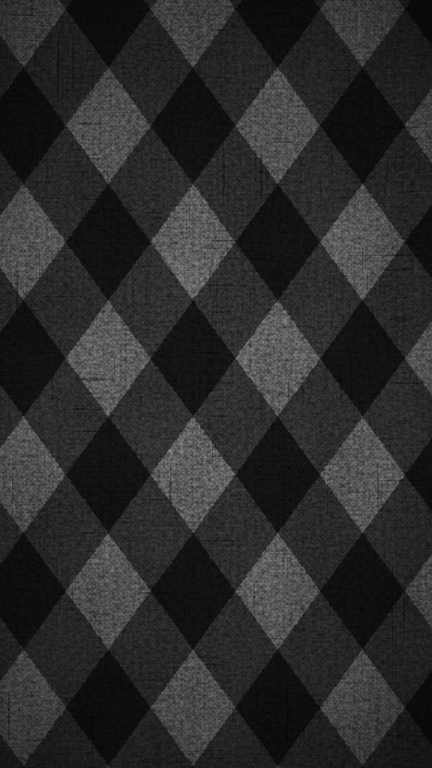
Reproduce this pattern procedurally as a Shadertoy shader.

```glsl
// Charcoal argyle cloth: staggered light and dark diamonds on woven fabric with a vignette.

// Layout, in units of the canvas width
const vec2  DIAMOND = vec2(0.1962, 0.2694);   // full width and height of a diamond
const vec2  ANCHOR  = vec2(0.4468, 1.2176);   // centre of one light diamond
const float EDGE_SOFTNESS = 0.012;            // in diamond units
const float EDGE_WOBBLE   = 0.020;

// Grey levels
const float DARK  = 0.076;
const float MID   = 0.188;
const float LIGHT = 0.385;

// Cloth
const float THREADS       = 180.0;            // threads across the canvas
const float WEAVE_DEPTH   = 0.10;
const float SLUB_DEPTH    = 0.38;
const float STREAK_DEPTH  = 0.16;
const float FLAW_DEPTH    = 0.40;
const float BLOTCH_DEPTH  = 0.14;
const vec2  VIGNETTE      = vec2(0.20, 0.36); // darkening at the side and top edges

const float PI = 3.14159;

// Random gradient direction for a lattice point
vec2 hashGradient(vec2 cell) {
    vec3 h = fract(cell.xyx * vec3(0.1031, 0.1030, 0.0973));
    h += dot(h, h.yzx + 33.33);
    float angle = 2.0 * PI * fract((h.x + h.y) * h.z);
    return vec2(cos(angle), sin(angle));
}

// Gradient noise, roughly -0.7 to 0.7
float gradientNoise(vec2 p) {
    vec2 i = floor(p), f = fract(p);
    vec2 u = f * f * f * (f * (f * 6.0 - 15.0) + 10.0);
    vec2 e = vec2(1.0, 0.0);
    float a = dot(hashGradient(i), f);
    float b = dot(hashGradient(i + e.xy), f - e.xy);
    float c = dot(hashGradient(i + e.yx), f - e.yx);
    float d = dot(hashGradient(i + e.xx), f - e.xx);
    return mix(mix(a, b, u.x), mix(c, d, u.x), u.y);
}

// Coverage of unit-wide stripes centred on even numbers
float stripe(float x, float blur) {
    float inside = 0.5 - abs(mod(x + 1.0, 2.0) - 1.0);
    return smoothstep(-blur, blur, inside);
}

// Two sets of diagonal stripes overlap into dark, mid and light diamonds
float argyle(vec2 uv, float pixel) {
    vec2 g = (uv - ANCHOR) / DIAMOND;
    float blur = max(EDGE_SOFTNESS, 0.6 * pixel * (1.0 / DIAMOND.x + 1.0 / DIAMOND.y));
    vec2 wobble = EDGE_WOBBLE * vec2(gradientNoise(uv * 130.0), gradientNoise(uv * 130.0 + 57.0));
    float layers = stripe(g.x + g.y + wobble.x, blur) + stripe(g.x - g.y + wobble.y, blur);
    return mix(DARK, MID, min(layers, 1.0)) + (LIGHT - MID) * max(layers - 1.0, 0.0);
}

// Brightness factor of the woven surface, around 1
float cloth(vec2 uv) {
    // Over-under weave, bent by uneven yarn
    vec2 bend = vec2(gradientNoise(uv * 24.0), gradientNoise(uv * 24.0 + 31.0));
    vec2 t = PI * (uv * THREADS + 0.9 * bend);
    float weave = sin(t.x) * sin(t.y);

    // Short thick and thin parts of weft and warp
    float slub = gradientNoise(uv * vec2(75.0, 170.0))
               + 0.8 * gradientNoise(uv * vec2(170.0, 80.0) + 19.0);

    // Long thread lines and a few dark flaws
    float weft = gradientNoise(uv * vec2(7.0, 115.0) + 43.0);
    float warp = gradientNoise(uv * vec2(115.0, 4.0) + 71.0);
    float flaw = smoothstep(0.30, 0.60, weft) + smoothstep(0.33, 0.60, warp);

    float blotch = gradientNoise(uv * 6.0 + 11.0);

    return 1.0 + WEAVE_DEPTH * weave + SLUB_DEPTH * slub + STREAK_DEPTH * (weft + warp)
         - FLAW_DEPTH * flaw + BLOTCH_DEPTH * blotch;
}

void mainImage(out vec4 fragColor, in vec2 fragCoord) {
    vec2 uv = fragCoord / iResolution.x;
    vec2 fromCentre = 2.0 * fragCoord / iResolution.xy - 1.0;

    float shade = 1.0 - dot(VIGNETTE, fromCentre * fromCentre);
    float grey = argyle(uv, 1.0 / iResolution.x) * cloth(uv) * shade;

    fragColor = vec4(vec3(clamp(grey, 0.0, 1.0)), 1.0);
}
```
